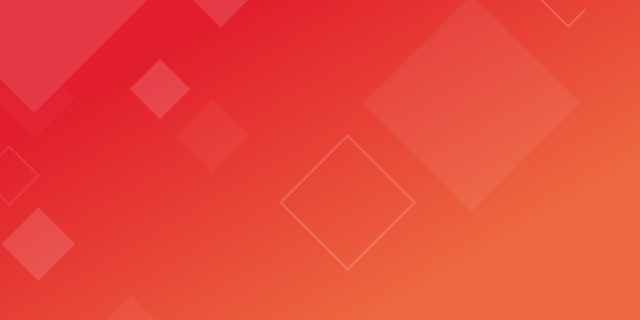
A Shadertoy shader for this background:

```glsl
// Translucent diamonds and diamond outlines over a diagonal red to orange gradient.
#define RED vec3(0.886, 0.112, 0.172)
#define ORANGE vec3(0.930, 0.410, 0.250)
#define TINT vec3(1.0)
#define GRADIENT_SLOPE 0.58
#define GRADIENT_START 0.43
#define GRADIENT_END 1.68
#define STROKE_HALF_WIDTH 0.0036
#define OPEN_END_X 1.828

// Each diamond: centre x, centre y, half diagonal, opacity (in canvas heights).
const vec4 SOLIDS[8] = vec4[8](
    vec4(0.107, 1.167, 0.521, 0.120),
    vec4(0.107, 0.695, 0.128, 0.030),
    vec4(0.690, 1.005, 0.091, 0.130),
    vec4(0.500, 0.721, 0.094, 0.140),
    vec4(0.664, 0.576, 0.115, 0.040),
    vec4(0.120, 0.237, 0.115, 0.130),
    vec4(0.409, -0.042, 0.120, 0.045),
    vec4(1.474, 0.677, 0.339, 0.060));

const vec4 OUTLINES[3] = vec4[3](
    vec4(0.029, 0.451, 0.091, 0.080),
    vec4(1.086, 0.367, 0.209, 0.150),
    vec4(1.776, 1.008, 0.091, 0.150));

// Signed distance to the edges of a square standing on its corner.
float diamondDistance(vec2 p, vec4 diamond) {
    vec2 d = abs(p - diamond.xy);
    return (d.x + d.y - diamond.z) * 0.7071;
}

// Antialiased coverage of the inside of a distance field.
float coverage(float dist, float pixel) {
    return clamp(0.5 - dist / pixel, 0.0, 1.0);
}

void mainImage(out vec4 fragColor, in vec2 fragCoord) {
    float pixel = 1.0 / iResolution.y;
    vec2 p = fragCoord * pixel;

    // Background gradient
    float along = GRADIENT_SLOPE * p.x + 1.0 - p.y;
    float blend = clamp((along - GRADIENT_START) / (GRADIENT_END - GRADIENT_START), 0.0, 1.0);
    vec3 color = mix(RED, ORANGE, blend);

    // Filled diamonds: the strongest tint wins where they overlap
    float opacity = 0.0;
    for (int i = 0; i < SOLIDS.length(); i++) {
        float dist = diamondDistance(p, SOLIDS[i]);
        opacity = max(opacity, SOLIDS[i].w * coverage(dist, pixel));
    }

    // Thin outlines, cut off at the open end on the right
    float openEnd = coverage(p.x - OPEN_END_X, pixel);
    for (int i = 0; i < OUTLINES.length(); i++) {
        float dist = abs(diamondDistance(p, OUTLINES[i])) - STROKE_HALF_WIDTH;
        opacity = max(opacity, OUTLINES[i].w * coverage(dist, pixel) * openEnd);
    }

    fragColor = vec4(mix(color, TINT, opacity), 1.0);
}
```
